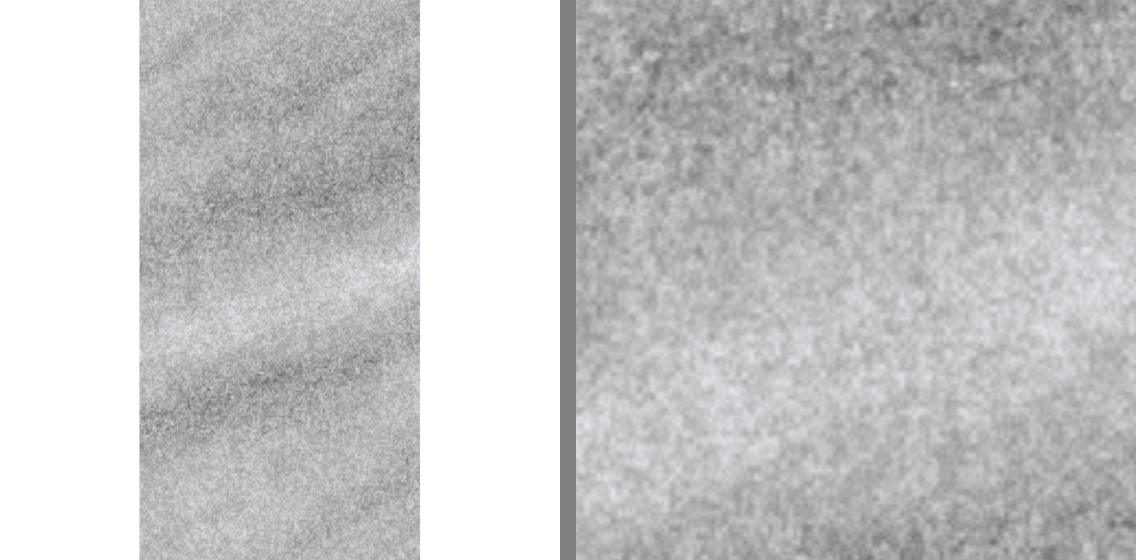
Left: the whole. Right: its middle third, enlarged.
Write a WebGL 2 fragment shader that draws this texture.

```glsl
#version 300 es
precision highp float;
// Upright slab of grey sandstone on white: soft slanted strata, streaks and fine grain.
// Strata are bell curves over a sheared, warped height; all noise wraps on a whole
// number of cells, so the pattern repeats in both directions.

#define SLAB_EDGES vec2(0.249, 0.750)
#define STONE_TINT vec3(1.0, 0.996, 1.014)
#define BASE_GREY 0.704
#define SLOPE 0.40
#define SLOPE_CHANGE 0.10
#define WARP 0.07
#define STRATA 1.0
#define STREAKS 0.17
#define MOTTLE 0.09
#define GRAIN 0.16
#define PITS 0.09

uniform vec2 u_resolution;
out vec4 fragColor;

const float TAU = 6.2831853;

// Integer hash of a lattice cell, 0 to 1
float hash(vec2 cell, uint seed) {
  uvec2 c = uvec2(cell);
  uint h = c.x * 1597334677u ^ c.y * 3812015801u ^ seed * 2654435769u;
  h = (h ^ (h >> 16)) * 2246822519u;
  h = (h ^ (h >> 13)) * 3266489917u;
  h ^= h >> 16;
  return float(h >> 8) / 16777216.0;
}

// Value noise that wraps after `cells` cells per unit
float noise(vec2 p, vec2 cells, uint seed) {
  p *= cells;
  vec2 i = floor(p), f = p - i;
  f = f * f * (3.0 - 2.0 * f);
  vec2 a = mod(i, cells), b = mod(i + 1.0, cells);
  return mix(mix(hash(a, seed), hash(vec2(b.x, a.y), seed), f.x),
             mix(hash(vec2(a.x, b.y), seed), hash(b, seed), f.x), f.y);
}

// Wrapping octaves, centred on zero
float fbm(vec2 p, vec2 cells, uint seed) {
  float sum = 0.0, amp = 0.5;
  for (uint k = 0u; k < 5u; k++) {
    sum += amp * (noise(p, cells, seed + k) - 0.5);
    cells *= 2.0;
    amp *= 0.55;
  }
  return sum;
}

// Bell-shaped layer around a height, repeating every unit
float layer(float height, float centre, float width) {
  float d = (fract(height - centre + 0.5) - 0.5) / width;
  return exp(-d * d);
}

// Broad light and dark strata
float strata(vec2 bed) {
  float fade = noise(bed, vec2(5.0, 4.0), 60u);
  float lights = 0.085 * layer(bed.y, 0.455, 0.045)
               + 0.040 * layer(bed.y, 0.95, 0.05) * fade
               + 0.020 * layer(bed.y, 0.14, 0.10);
  float darks = 0.085 * layer(bed.y, 0.315, 0.050) * (0.65 + 0.5 * fade)
              + 0.055 * layer(bed.y, 0.635, 0.075)
              + 0.075 * layer(bed.y, 0.835, 0.028) * fade
              + 0.035 * layer(bed.y, 0.385, 0.010) * (1.0 - fade);
  return lights - darks;
}

// Fine speckle in three sizes
float speckle(vec2 uv) {
  return 0.9 * (noise(uv, vec2(256.0, 230.0), 20u) - 0.5)
       + 0.6 * (noise(uv, vec2(140.0, 118.0), 21u) - 0.5)
       + 0.5 * (noise(uv, vec2(470.0, 430.0), 22u) - 0.5);
}

void main() {
  vec2 uv = gl_FragCoord.xy / u_resolution;

  // Bedding coordinates: shear, steeper near the top, then warp
  float slope = SLOPE + SLOPE_CHANGE * cos(TAU * (uv.y - 0.9));
  vec2 bed = vec2(uv.x, uv.y - slope * (uv.x - 0.5));
  bed.y += WARP * fbm(uv, vec2(5.0, 4.0), 1u);

  // Strata with streaks drawn out along the bedding
  float tone = STRATA * strata(bed);
  tone += STREAKS * fbm(bed, vec2(4.0, 11.0), 7u);
  float darkness = smoothstep(0.03, -0.08, tone);

  // Mottling and grain, coarser and stronger in the dark strata
  tone += MOTTLE * fbm(uv, vec2(26.0, 24.0), 13u);
  tone += GRAIN * mix(0.85, 1.15, darkness) * speckle(uv);

  // Dark pits and pale crystals gathered in the dark strata
  float pit = noise(bed, vec2(110.0, 130.0), 31u);
  float crystal = noise(uv, vec2(120.0, 120.0), 37u);
  tone -= PITS * darkness * smoothstep(0.70, 0.95, pit);
  tone += PITS * darkness * smoothstep(0.74, 0.97, crystal);

  vec3 stone = clamp((BASE_GREY + tone) * STONE_TINT, 0.0, 1.0);

  // Slab outline against white
  float soft = 0.75 / u_resolution.x;
  float slab = smoothstep(-soft, soft, uv.x - SLAB_EDGES.x)
             * smoothstep(-soft, soft, SLAB_EDGES.y - uv.x);
  fragColor = vec4(mix(vec3(1.0), stone, slab), 1.0);
}
```
